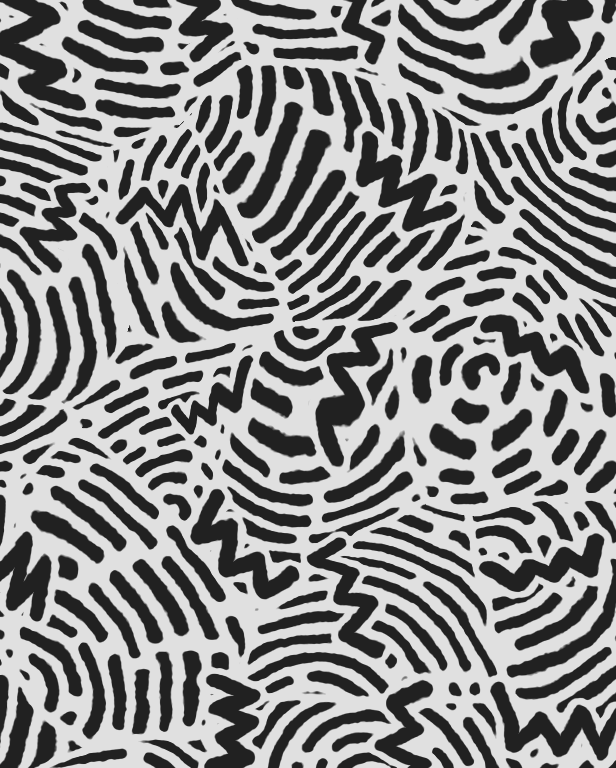
Write a WebGL 1 fragment shader that draws this pattern.

```glsl
precision highp float;
// Bold brush doodle: irregular patches of broken concentric strokes, with
// thick zigzags laid over them. Each stroke is a distance field; a clear margin
// surrounds every zigzag, and noise bends the lines and roughens their edges.
uniform vec2 u_resolution;

const float TAU = 6.28319;
const vec3 PAPER = vec3(0.88);
const vec3 INK = vec3(0.13);
const float PATCH_SIZE = 0.34;
const float RING_STEP = 0.035;
const float ZIGZAG_CELL = 0.29;

float hash(vec2 p) {
  return fract(sin(dot(p, vec2(127.1, 311.7))) * 43758.5);
}

vec2 hash2(vec2 p) {
  return vec2(hash(p), hash(p + 37.3));
}

float noise(vec2 p) {
  vec2 i = floor(p), f = fract(p);
  f = f * f * (3.0 - 2.0 * f);
  return mix(mix(hash(i), hash(i + vec2(1.0, 0.0)), f.x),
             mix(hash(i + vec2(0.0, 1.0)), hash(i + 1.0), f.x), f.y);
}

vec2 warp(vec2 p, float frequency, float amount) {
  vec2 q = p * frequency;
  return p + amount * (vec2(noise(q), noise(q + 19.7)) - 0.5);
}

mat2 rotation(float a) {
  return mat2(cos(a), -sin(a), sin(a), cos(a));
}

float segment(vec2 p, vec2 a, vec2 b) {
  vec2 pa = p - a, ba = b - a;
  return length(pa - ba * clamp(dot(pa, ba) / dot(ba, ba), 0.0, 1.0));
}

// Intersection of two shapes with rounded corners.
float roundMax(float a, float b, float k) {
  return min(-k, max(a, b)) + length(max(vec2(a, b) + k, 0.0));
}

// Rings around a focus, broken into round-ended dashes.
float dashedRings(vec2 p, float dashLength, float halfWidth, float seed) {
  float r = length(p);
  float ring = floor(r / RING_STEP);
  float radius = (ring + 0.5) * RING_STEP;
  vec2 ringId = vec2(ring, seed);
  float count = max(1.0, floor(TAU * radius / dashLength));
  float turn = fract(atan(p.y, p.x + 0.00001) / TAU + hash(ringId)) * count;
  float arc = TAU * radius / count;
  float vary = hash(ringId + vec2(floor(turn) * 7.3, 3.1));
  float along = abs(fract(turn) - 0.5) * arc;
  float halfLength = max(arc * 0.5 - halfWidth - 0.005 - 0.012 * vary, 0.0);
  float w = halfWidth * (0.86 + 0.28 * vary);
  return length(vec2(max(along - halfLength, 0.0), r - radius)) - w;
}

// Voronoi patches, each with its own focus, dash length and stroke weight.
float strokePatches(vec2 p) {
  vec2 cell = floor(p / PATCH_SIZE);
  vec2 site = vec2(0.0), rival = vec2(9.0), id = vec2(0.0);
  float first = 9.0, second = 9.0;
  for (int j = -1; j <= 1; j++) {
    for (int i = -1; i <= 1; i++) {
      vec2 c = cell + vec2(float(i), float(j));
      vec2 s = (c + 0.1 + 0.8 * hash2(c)) * PATCH_SIZE;
      float d = dot(p - s, p - s);
      if (d < first) {
        second = first; rival = site;
        first = d; site = s; id = c;
      } else if (d < second) {
        second = d; rival = s;
      }
    }
  }
  float border = (second - first) / (2.0 * distance(site, rival));
  vec2 focus = site + 0.4 * (hash2(id + 5.2) - 0.5);
  float dashLength = mix(0.07, 0.36, hash(id + 8.4));
  float halfWidth = mix(0.0083, 0.0108, hash(id + 2.6));
  float rings = dashedRings(p - focus, dashLength, halfWidth, hash(id) * 50.0);
  return roundMax(rings, 0.006 - border, 0.006);
}

// Corner k of a zigzag running along a gently bent axis.
vec2 zigzagCorner(float k, vec2 id, float pitch, float swing) {
  float side = mod(k, 2.0) * 2.0 - 1.0;
  float x = (k - 3.0 + 0.5 * (hash(id + k * 1.7) - 0.5)) * pitch;
  float bend = 5.0 * (hash(id + 6.6) - 0.5) * x * x;
  return vec2(x, side * swing * (0.5 + 0.8 * hash(id + k * 2.9)) + bend);
}

float zigzags(vec2 p) {
  vec2 cell = floor(p / ZIGZAG_CELL);
  float d = 1.0;
  for (int j = -1; j <= 1; j++) {
    for (int i = -1; i <= 1; i++) {
      vec2 id = cell + vec2(float(i), float(j)) + 11.0;
      vec2 centre = (id - 11.0 + 0.3 + 0.4 * hash2(id)) * ZIGZAG_CELL;
      vec2 q = rotation(TAU * hash(id + 4.4)) * (p - centre);
      float pitch = mix(0.022, 0.034, hash(id + 1.3));
      float swing = mix(0.018, 0.046, hash(id + 9.1));
      float halfWidth = mix(0.009, 0.0145, hash(id + 3.8));
      vec2 a = zigzagCorner(0.0, id, pitch, swing);
      for (int k = 1; k <= 6; k++) {
        vec2 b = zigzagCorner(float(k), id, pitch, swing);
        if (hash(id + 7.7) < 0.85) d = min(d, segment(q, a, b) - halfWidth);
        a = b;
      }
    }
  }
  return d;
}

void main() {
  vec2 uv = gl_FragCoord.xy / u_resolution.x;
  vec2 p = warp(warp(uv + 3.0, 5.0, 0.07), 24.0, 0.008);
  float bold = zigzags(p);
  float thin = roundMax(strokePatches(p), 0.012 - bold, 0.005);
  float rough = 0.0028 * (noise(uv * 95.0) - 0.5) + 0.0014 * (noise(uv * 210.0) - 0.5);
  float d = min(bold, thin) + rough;
  float edge = 0.9 / u_resolution.x;
  gl_FragColor = vec4(mix(INK, PAPER, smoothstep(-edge, edge, d)), 1.0);
}
```
